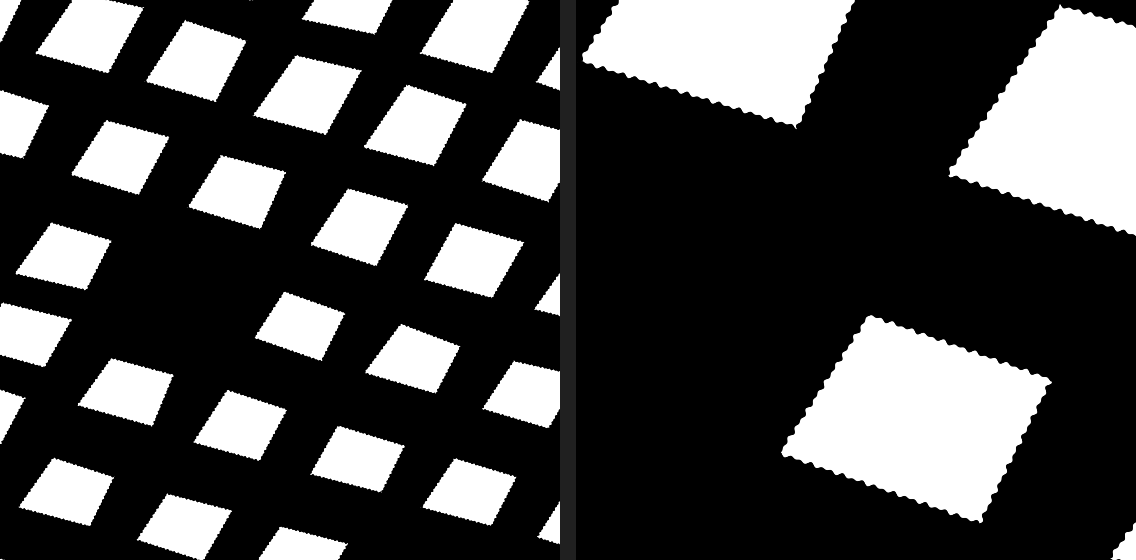
Left, the full canvas; right, a detail of the centre.
This pattern is drawn by a three.js fragment shader. Its source:

```glsl
varying vec2 vUv;

#define STEP_ACROSS vec2(0.204, -0.0586)
#define STEP_DOWN vec2(-0.104, -0.1784)
#define MIDDLE vec2(0.538, 0.418)
#define EMPTY_CELL vec2(-1.0, 0.0)
#define HALF_WIDTH 0.292
#define HALF_HEIGHT 0.24
#define TALLER_UPWARD 0.035
#define CORNER_JITTER 0.03
#define ROUGHNESS 0.0011
#define TEETH 960.0
#define GROUND vec3(0.0)
#define TILE vec3(1.0)

vec2 hash2(vec2 p) {
  vec2 h = vec2(dot(p, vec2(127.1, 311.7)), dot(p, vec2(269.5, 183.3)));
  return fract(sin(h) * 4375.85) * 2.0 - 1.0;
}

// Tile centre in lattice units; the left columns sway and drift off the grid.
vec2 tileCentre(vec2 cell) {
  float left = max(-1.0 - cell.x, 0.0);
  float sway = 0.045 * max(-cell.x, 0.0) * cos(3.14159 * cell.y);
  vec2 drift = left * vec2(-0.05, -0.24 * cell.y);
  return cell + (cell.y < -0.5 ? vec2(sway, 0.0) : drift);
}

// Corners run clockwise from the upper left, each one jittered.
vec2 tileCorner(vec2 cell, int k, mat2 lattice) {
  vec2 side = vec2(k == 1 || k == 2 ? 1.0 : -1.0, k < 2 ? -1.0 : 1.0);
  vec2 extent = vec2(HALF_WIDTH + 0.013 * side.y,
                     HALF_HEIGHT + TALLER_UPWARD * max(-cell.y, 0.0));
  vec2 jitter = CORNER_JITTER * hash2(cell * 4.0 + side);
  return MIDDLE + lattice * (tileCentre(cell) + side * extent + jitter);
}

// Small uneven teeth along an edge.
float ripple(float along, float seed) {
  return 0.65 * sin(along * TEETH + seed) + 0.5 * sin(along * TEETH * 0.63 + seed * 2.3);
}

// Signed distance to a convex four-sided tile with rough edges.
float tileDistance(vec2 p, vec2 cell, mat2 lattice) {
  float d = -1.0;
  vec2 a = tileCorner(cell, 3, lattice);
  for (int k = 0; k < 4; k++) {
    vec2 b = tileCorner(cell, k, lattice);
    vec2 dir = normalize(b - a);
    float seed = 6.0 * hash2(cell + float(k) * 7.0).x;
    float edge = dot(p - a, vec2(-dir.y, dir.x));
    d = max(d, edge + ROUGHNESS * ripple(dot(p - a, dir), seed));
    a = b;
  }
  return d;
}

void main() {
  mat2 lattice = mat2(STEP_ACROSS, STEP_DOWN);
  float det = STEP_ACROSS.x * STEP_DOWN.y - STEP_ACROSS.y * STEP_DOWN.x;
  vec2 r = vUv - MIDDLE;
  vec2 q = vec2(r.x * STEP_DOWN.y - r.y * STEP_DOWN.x,
                r.y * STEP_ACROSS.x - r.x * STEP_ACROSS.y) / det;
  vec2 home = floor(q + 0.5);

  // Nearest tile among the neighbouring cells
  float d = 1.0;
  for (int j = -1; j <= 1; j++) {
    for (int i = -1; i <= 1; i++) {
      vec2 cell = home + vec2(float(i), float(j));
      if (distance(cell, EMPTY_CELL) > 0.5) d = min(d, tileDistance(vUv, cell, lattice));
    }
  }

  float soft = 0.6 * fwidth(vUv.x);
  gl_FragColor = vec4(mix(TILE, GROUND, smoothstep(-soft, soft, d)), 1.0);
}
```
